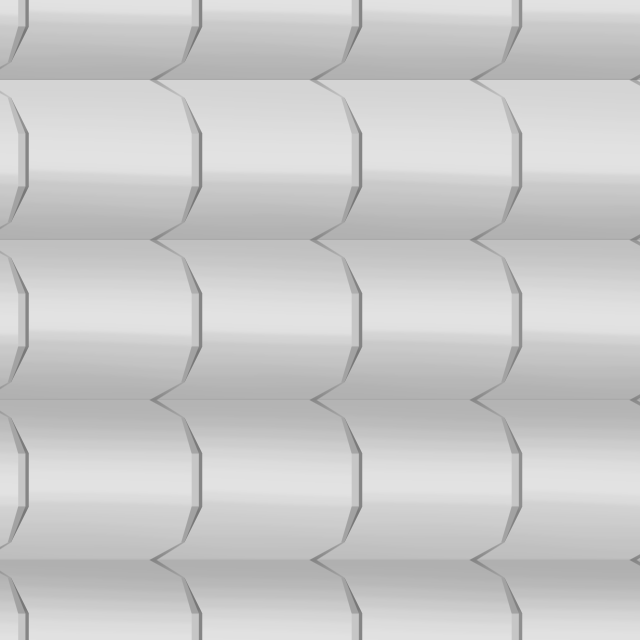
This pattern is drawn by a Shadertoy shader. Its source:

```glsl
// Grey roof of overlapping half-barrel tiles, four across and four down.
// Each row is shaded as a cylinder in soft stepped bands; a faceted rim with
// a lit face and a thin dark side, built from minima of lines, ends each tile.

// Height within a tile, bent by layered sines and partly stepped into bands.
float bandedHeight(vec2 cell, vec2 world) {
    float h = cell.y - 0.03 * (cell.x - 0.5);
    h += 0.005 * sin(world.x * 2.7 + world.y * 5.0);
    h += 0.008 * sin(world.x * 5.3 - cell.y * 17.0) * smoothstep(0.6, 0.9, cell.y);
    float k = h * 15.0;
    float stepped = (floor(k) + smoothstep(0.45, 1.0, fract(k))) / 15.0;
    return mix(h, stepped + 0.015, 0.6);
}

// Cylinder shading: the light on the upper flank fades from row to row.
float barrelShade(float h, float row, float topShade) {
    float bottomShade = 0.695 + 0.05 * smoothstep(2.0, 3.0, row);
    float y = h - 0.025 * smoothstep(2.0, 3.0, row);
    float shade = mix(topShade, 0.885, smoothstep(0.0, 0.49, y));
    float fall = 0.45 * smoothstep(0.53, 0.67, y) + 0.55 * smoothstep(0.6, 1.0, y);
    return mix(shade, bottomShade, fall);
}

void mainImage(out vec4 fragColor, in vec2 fragCoord) {
    vec2 uv = fragCoord / iResolution.xy;
    vec2 p = vec2(uv.x * 4.0, (1.0 - uv.y) * 4.0 + 0.5);
    float px = 4.0 / min(iResolution.x, iResolution.y);
    float row = floor(p.y);
    float v = fract(p.y);

    // The leftmost rim sits slightly further left than the regular spacing.
    float shift = 0.084 * step(p.x, 0.5);
    float u = fract(p.x + shift + 0.166) - 0.1;

    // Rim outline: inner edge, ridge between faces, outer edge.
    float s = 0.5 - abs(v - 0.5);
    float inner = min(min(s * 1.83, 0.198 + (s - 0.108) * 0.29), 0.264);
    float outer = min(min(0.045 + s * 1.58, 0.219 + (s - 0.11) * 0.498), 0.33);
    float ridge = min(outer, min(0.219 + (s - 0.11) * 0.4, 0.309));

    // Tile body, measured from the rim so the bands restart at each tile.
    float topShade = 0.69 + 0.0155 * (4.0 - row) * (4.0 - row);
    topShade = min(topShade, 0.83);
    float h = bandedHeight(vec2(fract(u - outer), v), p);
    float shade = barrelShade(h, row, topShade);
    shade -= 0.035 * smoothstep(1.0 - 0.008 - px, 1.0, v);

    // Rim facets: cusp, slanted and upright.
    float glow = v < 0.5 ? topShade - 0.69 : 0.0;
    float cusp = mix(0.52, 0.64, s / 0.11) + glow * 0.9;
    float slanted = 0.635 + glow * 0.75;
    float face = mix(cusp, slanted, smoothstep(0.108 - px, 0.108 + px, s));
    face = mix(face, 0.775, smoothstep(0.335 - px, 0.335 + px, s));
    float side = mix(0.47 + glow * 0.7, 0.52, smoothstep(0.3, 0.34, s));
    side += 0.06 * smoothstep(0.5, 1.0, uv.x);

    // Smooth edges, widened where the outline runs steeply sideways.
    float aa = px * (s < 0.11 ? 1.5 : 0.75);
    float onRim = smoothstep(-aa, aa, u - inner) * (1.0 - smoothstep(-aa, aa, u - outer));
    float onSide = smoothstep(-aa, aa, u - ridge) * step(0.11, s);
    shade = mix(shade, mix(face, side, onSide), onRim);

    fragColor = vec4(vec3(shade), 1.0);
}
```
